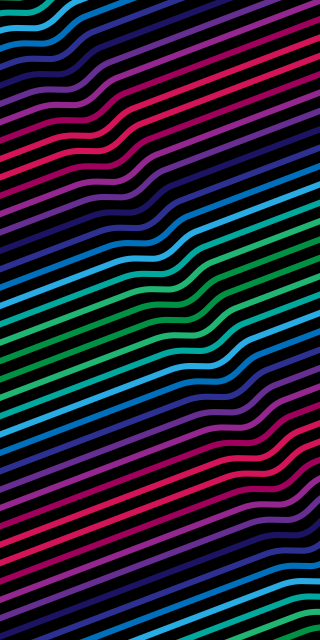
Write a WebGL 1 fragment shader that draws this pattern.

```glsl
precision highp float;
// Slanted parallel neon stripes on black, each with one soft kink that steps
// sideways from stripe to stripe. Each stripe is a height curve; the nearby
// stripes are tested per pixel and coloured by folding through a palette.

uniform vec2 u_resolution;

// All lengths are fractions of the canvas width.
const vec3 BACKGROUND = vec3(0.0);
const float FIRST_HEIGHT = 1.503;   // left-edge height of stripe 0
const float SPACING = 0.0574;       // vertical step between stripes
const float SLOPE = 0.38;
const float STRIPE_WIDTH = 0.0190;
const float KINK_START = 0.195;     // where the kink of stripe 0 begins
const float KINK_STEP = 0.0247;     // sideways shift of the kink per stripe
const float KINK_LENGTH = 0.198;
const float KINK_FALL = 0.40;       // steepness going into the dip
const float KINK_RISE = 0.60;       // steepness coming out of it
const float DIP_ROUNDING = 0.036;
const float END_ROUNDING = 0.014;
const float SHORT_BAND = 21.0;      // stripes in the band that skips navy once
const float FULL_BAND = 22.0;       // stripes in the symmetric band

float smoothMin(float a, float b, float k) {
  float h = max(k - abs(a - b), 0.0) / k;
  return min(a, b) - 0.25 * h * h * k;
}

float smoothMax(float a, float b, float k) {
  return -smoothMin(-a, -b, k);
}

// Depth of the dip at distance d from the start of the kink.
float kinkDepth(float d) {
  float dip = smoothMin(KINK_FALL * d, KINK_RISE * (KINK_LENGTH - d), DIP_ROUNDING);
  return smoothMax(0.0, dip, END_ROUNDING);
}

float stripeHeight(float x, float index) {
  float d = x - KINK_START - KINK_STEP * index;
  return FIRST_HEIGHT + SLOPE * x - SPACING * index - kinkDepth(d);
}

// Distance to the centre of a stripe, corrected for its local steepness.
float stripeDistance(vec2 p, float index) {
  const float STEP = 0.002;
  float steepness = (stripeHeight(p.x + STEP, index)
                   - stripeHeight(p.x - STEP, index)) / (2.0 * STEP);
  return abs(p.y - stripeHeight(p.x, index)) / sqrt(1.0 + steepness * steepness);
}

// Palette position: there and back through the colours, over two bands.
float paletteRank(float index) {
  float m = mod(index - 1.0, SHORT_BAND + FULL_BAND);
  if (m >= SHORT_BAND) {
    float k = m - SHORT_BAND;
    return min(k, FULL_BAND - 1.0 - k);
  }
  float back = SHORT_BAND - m - step(16.5, m);
  return min(m, back);
}

vec3 paletteColor(float rank) {
  if (rank < 0.5) return vec3(0.83, 0.08, 0.35);  // red
  if (rank < 1.5) return vec3(0.62, 0.00, 0.36);  // crimson
  if (rank < 2.5) return vec3(0.58, 0.15, 0.56);  // magenta
  if (rank < 3.5) return vec3(0.40, 0.18, 0.57);  // purple
  if (rank < 4.5) return vec3(0.11, 0.08, 0.39);  // navy
  if (rank < 5.5) return vec3(0.18, 0.19, 0.57);  // indigo
  if (rank < 6.5) return vec3(0.00, 0.44, 0.74);  // blue
  if (rank < 7.5) return vec3(0.16, 0.67, 0.89);  // sky
  if (rank < 8.5) return vec3(0.00, 0.66, 0.62);  // teal
  if (rank < 9.5) return vec3(0.13, 0.71, 0.45);  // green
  return vec3(0.00, 0.57, 0.27);                  // deep green
}

void main() {
  vec2 p = gl_FragCoord.xy / u_resolution.x;
  float pixel = 1.0 / u_resolution.x;

  // Straight-line estimate of the stripe, then its neighbours.
  float nearest = floor((FIRST_HEIGHT + SLOPE * p.x - p.y) / SPACING + 0.5);
  vec3 color = BACKGROUND;
  for (int i = -1; i <= 1; i++) {
    float index = nearest + float(i);
    float edge = stripeDistance(p, index) - 0.5 * STRIPE_WIDTH;
    float cover = clamp(0.5 - edge / pixel, 0.0, 1.0);
    color = mix(color, paletteColor(paletteRank(index)), cover);
  }
  gl_FragColor = vec4(color, 1.0);
}
```
